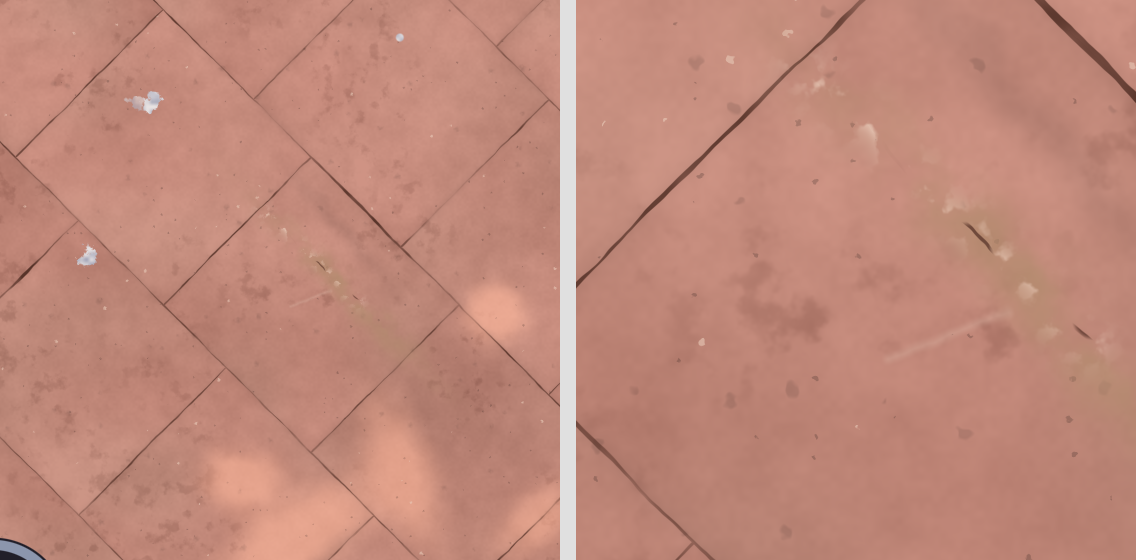
Left: the whole. Right: its middle third, enlarged.
Give the GLSL for this texture, as a Shadertoy shader.

```glsl
// Weathered terracotta paving: square slabs laid diagonally in staggered rows.
// A rotated grid gives slabs and joints; value noise adds mottling and wear,
// and soft ellipses add sunlight, shade and stains over a few chips and splats.

const float SIDE = 0.373;                       // slab side in canvas units
const vec3 CLAY_DARK  = vec3(0.67, 0.46, 0.405);
const vec3 CLAY_LIGHT = vec3(0.80, 0.575, 0.515);
const vec3 SUNLIT     = vec3(0.91, 0.65, 0.56);
const vec3 JOINT      = vec3(0.34, 0.20, 0.16);
const vec3 CHALK      = vec3(0.91, 0.79, 0.72);
const vec3 MOSS       = vec3(0.70, 0.55, 0.43);

float hash(vec2 p) {
    vec3 q = fract(vec3(p.xyx) * 0.1031);
    q += dot(q, q.yzx + 33.33);
    return fract((q.x + q.y) * q.z);
}

float noise(vec2 p) {
    vec2 i = floor(p), f = fract(p);
    f = f * f * (3.0 - 2.0 * f);
    return mix(mix(hash(i), hash(i + vec2(1, 0)), f.x),
               mix(hash(i + vec2(0, 1)), hash(i + vec2(1, 1)), f.x), f.y);
}

float fbm(vec2 p) {
    float sum = 0.0, amp = 0.533;
    for (int i = 0; i < 4; i++) {
        sum += amp * noise(p);
        p = mat2(1.6, 1.2, -1.2, 1.6) * p + 17.0;
        amp *= 0.5;
    }
    return sum;
}

// Soft tilted ellipse
float spot(vec2 p, vec2 centre, vec2 radius, float tilt) {
    float c = cos(tilt), s = sin(tilt);
    vec2 d = mat2(c, -s, s, c) * (p - centre) / radius;
    return exp(-dot(d, d));
}

float segment(vec2 p, vec2 a, vec2 b) {
    vec2 d = b - a;
    return length(p - a - d * clamp(dot(p - a, d) / dot(d, d), 0.0, 1.0));
}

float stroke(float dist, float halfWidth, float px) {
    return 1.0 - smoothstep(halfWidth - px, halfWidth + px, dist);
}

// Ragged blob
float splat(vec2 p, vec2 centre, float radius) {
    float d = length(p - centre) + (fbm(p * 90.0) - 0.5) * radius * 2.2;
    return 1.0 - smoothstep(radius * 0.6, radius, d);
}

// Scattered ragged flecks, one candidate per cell
float flecks(vec2 p, float scale, float chance, float px) {
    vec2 cell = p * scale + 0.16 * vec2(noise(p * scale * 7.0), noise(p * scale * 7.0 + 31.0));
    vec2 id = floor(cell);
    vec2 centre = 0.3 + 0.4 * vec2(hash(id + 3.7), hash(id + 9.1));
    float radius = mix(0.04, 0.15, hash(id + 21.3));
    return step(hash(id), chance) * stroke(length(fract(cell) - centre), radius, px * scale);
}

// Row and slab coordinates; each row has its own stagger
vec2 slabGrid(vec2 p) {
    float row = (p.x - p.y + 0.2526) * 0.7071 / SIDE;
    float k = floor(row);
    float stagger = 0.585 + 0.592 * k + 0.017 * k * k;
    return vec2((p.x + p.y) * 0.7071 / SIDE - stagger, row);
}

void mainImage(out vec4 fragColor, in vec2 fragCoord) {
    vec2 p = fragCoord / iResolution.xy;
    p.y = 1.0 - p.y;                            // measure down from the top
    float px = 0.8 / min(iResolution.x, iResolution.y);
    vec2 wobble = vec2(fbm(p * 26.0), fbm(p * 26.0 + 40.0)) - 0.5;
    vec2 grid = slabGrid(p + wobble * 0.004);
    vec2 slab = floor(grid);

    // Fired clay: slab tint, clouds, smudges and fine grain
    float tone = 0.62 + (fbm(p * 5.0 + slab * 7.3) - 0.5) * 1.0;
    tone += (hash(slab + 50.0) - 0.5) * 0.14 + (fbm(p * 34.0) - 0.5) * 0.5;
    tone += (noise(p * 230.0) - 0.5) * 0.12;
    tone += 0.25 * spot(p, vec2(0.05, 0.1), vec2(0.22), 0.0);
    float smudge = smoothstep(0.56, 0.8, fbm(p * 48.0 + 8.0));
    tone -= 0.55 * smudge * smoothstep(0.4, 0.65, fbm(p * 6.0 + 23.0));
    vec3 col = mix(CLAY_DARK, CLAY_LIGHT, clamp(tone, -0.2, 1.05));
    col += vec3(0.008, -0.006, -0.004) * (noise(p * 7.0 + slab) * 2.0 - 1.0);

    // Dappled sun and leaf shade
    vec2 q = p + wobble * 0.025;
    float shade = spot(q, vec2(0.86, 0.74), vec2(0.19, 0.13), 0.4);
    float sun = spot(q, vec2(0.885, 0.56), vec2(0.055, 0.06), 0.0)
              + spot(q, vec2(0.427, 0.853), vec2(0.075, 0.055), 0.0)
              + 0.75 * spot(q, vec2(0.72, 0.84), vec2(0.16, 0.06), 1.2)
              + spot(q, vec2(0.53, 0.96), vec2(0.16, 0.07), -0.55)
              + 0.75 * spot(q, vec2(0.96, 0.93), vec2(0.1, 0.055), -0.7);
    col *= 1.0 - 0.07 * shade;
    col = mix(col, SUNLIT + (tone - 0.6) * 0.07, smoothstep(0.08, 0.85, sun) * 0.95);

    // Grit, pits and pale chips
    col *= 1.0 - 0.10 * flecks(p, 36.0, 0.07, px * 3.0);
    col *= 1.0 - 0.18 * flecks(p + 5.0, 85.0, 0.04, px);
    col = mix(col, CHALK, 0.6 * flecks(p + 9.0, 55.0, 0.016, px));

    // Joints: broken hairlines, opened at two worn stretches
    vec2 edge = (0.5 - abs(fract(grid) - 0.5)) * SIDE;
    float gap = min(edge.x, edge.y);
    float opened = spot(p, vec2(0.64, 0.36), vec2(0.11, 0.02), 0.785)
                 + 1.3 * spot(p, vec2(0.05, 0.49), vec2(0.04, 0.02), -0.785);
    float width = 0.0005 + 0.0012 * noise(p * 55.0) + 0.0013 * opened;
    float depth = 0.14 + 0.5 * smoothstep(0.2, 0.75, noise(p * 13.0 + 6.0));
    depth = min(depth + 0.35 * noise(p * 70.0) + 0.5 * opened, 1.0);
    float faint = spot(p, vec2(0.88, 0.0), vec2(0.12, 0.1), 0.0)
                + spot(p, vec2(0.49, 0.21), vec2(0.05), 0.0)
                + spot(p, vec2(0.80, 0.35), vec2(0.07), 0.0);
    depth *= 1.0 - 0.85 * min(faint, 1.0);
    col *= 1.0 - 0.06 * exp(-gap / 0.005);
    col = mix(col, JOINT, depth * stroke(gap, width, px));

    // Mossy streaks and a crumbling crack across the middle slab
    float streak = spot(q, vec2(0.62, 0.52), vec2(0.2, 0.022), 0.8);
    float band = spot(q, vec2(0.6, 0.4), vec2(0.12, 0.014), 0.85);
    col = mix(col, MOSS, 0.75 * streak * smoothstep(0.25, 0.65, fbm(p * 25.0)));
    col *= 1.0 - 0.07 * band;
    float crack = segment(p + wobble * 0.014, vec2(0.465, 0.37), vec2(0.64, 0.54));
    float crumbs = smoothstep(0.5, 0.68, fbm(p * 75.0));
    col = mix(col, CHALK, 0.75 * crumbs * exp(-crack / 0.007));
    float open = smoothstep(0.5, 0.65, noise(p * 42.0 + 3.0)) * smoothstep(0.5, 0.57, p.x);
    col = mix(col, JOINT, 0.75 * open * stroke(crack, 0.001, px));
    float scratch = segment(p + wobble * 0.01, vec2(0.52, 0.545), vec2(0.59, 0.52));
    col = mix(col, CHALK, 0.25 * stroke(scratch, 0.002, 0.003));

    // Pale droppings
    float mess = max(splat(p, vec2(0.270, 0.184), 0.017), splat(p, vec2(0.154, 0.461), 0.018));
    mess = max(mess, 0.6 * splat(p, vec2(0.245, 0.182), 0.016));
    mess = max(mess, stroke(length(p - vec2(0.714, 0.067)), 0.007, 0.002));
    vec3 paint = mix(vec3(0.65, 0.68, 0.76), vec3(0.94), noise(p * 110.0));
    col = mix(col, paint, mess * 0.9);

    // Curved grey-blue rim in the lower left corner
    float rim = length(p - vec2(-0.013, 1.094)) - 0.134;
    col = mix(col, vec3(0.13, 0.12, 0.16), stroke(rim, 0.0, px));
    col = mix(col, vec3(0.55, 0.59, 0.68), stroke(abs(rim + 0.013), 0.009, px));

    fragColor = vec4(clamp(col, 0.0, 1.0), 1.0);
}
```
